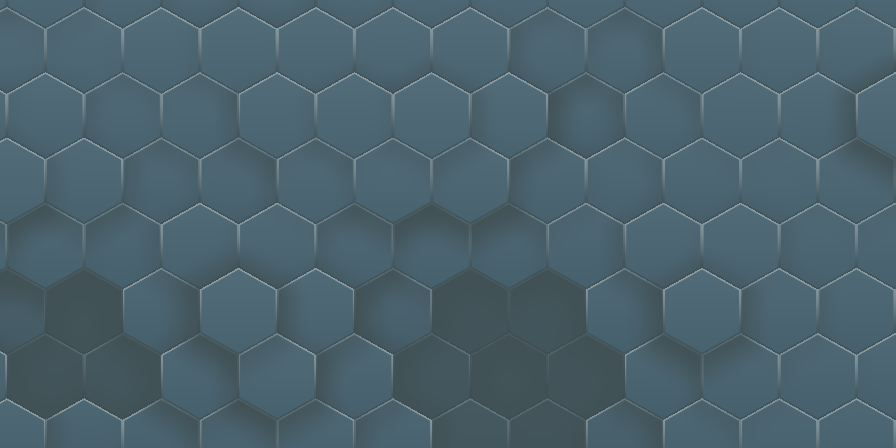
Reproduce this pattern procedurally as a Shadertoy shader.

```glsl
// Field of pointy hexagonal tiles standing at different heights, lit from above.
// Smooth mounds and basins set each tile's height; taller neighbours cast soft
// shadows from a hexagon distance function, and upper edges catch a thin light.

#define TILE vec2(0.1724, 0.1681)    // tile width, and its vertical scale
#define ORIGIN vec2(0.9635, 0.742)   // centre of one tile, in canvas heights
#define RIM 0.021                    // edge line width, in tiles
#define SPREAD 0.52                  // softness of cast shadows
#define DROP 0.10                    // downward shift of cast shadows
#define JITTER 0.13                  // uneven height between tiles
#define LIT_COLOR vec3(0.325, 0.427, 0.478)
#define FACE_COLOR vec3(0.272, 0.372, 0.422)
#define DEEP_COLOR vec3(0.255, 0.318, 0.335)
#define RIM_COLOR vec3(0.58, 0.64, 0.66)

const vec2 LATTICE = vec2(1.0, 1.7320508);

// Signed distance to a pointy hexagon one unit wide
float hexDistance(vec2 p) {
    const vec3 k = vec3(-0.8660254, 0.5, 0.5773503);
    p = abs(p.yx);
    p -= 2.0 * min(dot(k.xy, p), 0.0) * k.xy;
    p -= vec2(clamp(p.x, -k.z * 0.5, k.z * 0.5), 0.5);
    return length(p) * sign(p.y);
}

// Centre of the tile that contains p
vec2 tileCenter(vec2 p) {
    vec2 a = round(p / LATTICE) * LATTICE;
    vec2 b = (round(p / LATTICE - 0.5) + 0.5) * LATTICE;
    return distance(p, a) < distance(p, b) ? a : b;
}

float mound(vec2 p, vec2 center, float radius) {
    vec2 d = (p - center) / radius;
    return exp(-dot(d, d));
}

float tileHeight(vec2 c) {
    float h = 0.0;
    // Raised groups
    h += 0.50 * mound(c, vec2(0.5, 0.1), 1.15);
    h += 0.55 * mound(c, vec2(-2.4, -2.75), 0.9);
    h += 0.45 * mound(c, vec2(3.6, -2.4), 0.75);
    h += 0.30 * mound(c, vec2(-4.8, -0.4), 1.2);
    h += 0.45 * mound(c, vec2(6.0, 0.0), 0.5);
    // Sunken groups
    h -= 0.95 * mound(c, vec2(-4.6, -2.9), 1.1);
    h -= 1.00 * mound(c, vec2(1.0, -3.5), 1.65);
    h -= 0.30 * mound(c, vec2(2.3, 0.5), 0.8);
    // Layered sines make single tiles uneven, calmer to the right
    float waves = sin(dot(c, vec2(5.1, 3.7))) + sin(dot(c, vec2(-7.3, 9.1)));
    return h + JITTER * waves * (1.0 - 0.8 * smoothstep(2.0, 4.5, c.x));
}

// Shade cast on a tile by its taller neighbours
float castShadow(vec2 local, vec2 center, float height) {
    float light = 1.0;
    for (int i = 0; i < 6; i++) {
        float angle = float(i) * 1.0471976;
        vec2 side = vec2(cos(angle), sin(angle));
        float rise = max(tileHeight(center + side) - height, 0.0);
        float d = hexDistance(local - side + vec2(0.0, DROP));
        float reach = SPREAD * (0.6 + 0.6 * min(rise, 1.0));
        float falloff = 1.0 - smoothstep(-DROP, reach, d);
        light *= 1.0 - falloff * min(rise * 2.2, 0.95);
    }
    return 1.0 - light;
}

void mainImage(out vec4 fragColor, in vec2 fragCoord) {
    vec2 uv = fragCoord / iResolution.y;
    vec2 p = (uv - ORIGIN) / TILE;
    float pixel = 1.0 / (iResolution.y * TILE.x);

    vec2 center = tileCenter(p);
    vec2 local = p - center;
    float height = tileHeight(center);
    float shadow = castShadow(local, center, height);
    float sunk = smoothstep(0.25, 0.95, -height);

    // Face: lighter toward its top, dimmer when shaded or deep
    float light = 0.48 + 0.55 * local.y + 0.3 * (uv.y - 0.5) + 0.25 * height;
    vec3 color = mix(FACE_COLOR, LIT_COLOR, clamp(light, 0.0, 1.0));
    float shade = 1.0 - (1.0 - shadow) * (1.0 - 0.85 * sunk);
    color = mix(color, DEEP_COLOR, shade);

    // Edge: bright on upper sides, a dark groove on lower ones
    float inset = -hexDistance(local);
    float rim = 1.0 - smoothstep(RIM - 0.5 * pixel, RIM + 0.5 * pixel, inset);
    float facing = smoothstep(-0.35, 0.4, local.y);
    color = mix(color, DEEP_COLOR * 0.92, 0.55 * rim * (1.0 - facing));
    color = mix(color, RIM_COLOR, 0.85 * rim * facing * (1.0 - 0.9 * shade));

    fragColor = vec4(color, 1.0);
}
```
